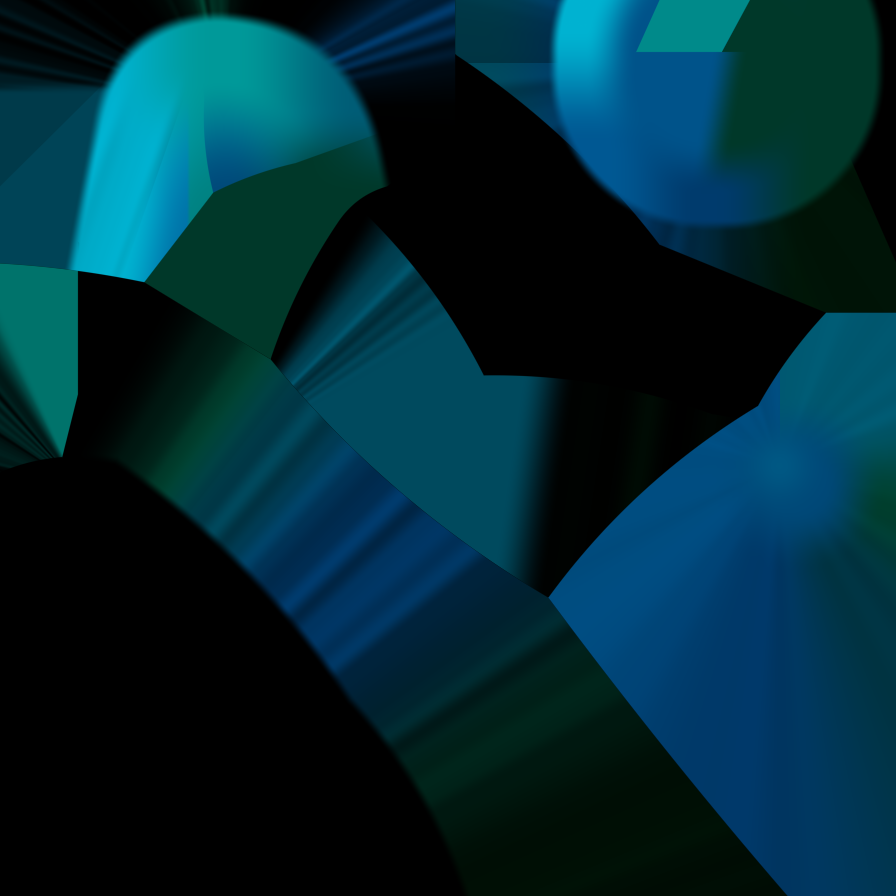
A Shadertoy shader for this background:

```glsl
// Dark folded ribbons in cyan, blue and green with fanned streaks and two glossy tubes.
const vec3 CYAN = vec3(0, .7, .82);
const vec3 AQUA = vec3(0, .6, .6);
const vec3 TEAL = vec3(0, .29, .37);
const vec3 JADE = vec3(0, .45, .42);
const vec3 AZURE = vec3(0, .45, .66);
const vec3 BLUE = vec3(0, .3, .5);
const vec3 NAVY = vec3(0, .2, .37);
const vec3 GREEN = vec3(0, .22, .16);
const vec3 MOSS = vec3(0, .06, .02);
const vec2 BAND_FAN = vec2(-.462, -.434);
const vec2 SHEET_FAN = vec2(.234, .48);
const vec2 CAP_FAN = vec2(.25, .88);
const vec2 BOWL = vec2(.8, .93);
const vec2 WING_FAN = vec2(.87, .48);
const float SOFT = .007;

float hash(float n) {
 n = fract(n * .1031);
 n *= n + 33.33;
 return fract(n * (n + n));
}

// Smooth step that may also fall
float ramp(float a, float b, float x) {
 x = clamp((x - a) / (b - a), 0., 1.);
 return x * x * (3. - 2. * x);
}

// Smooth noise along one axis
float streak(float x) {
 return mix(hash(floor(x)), hash(floor(x) + 1.), ramp(0., 1., fract(x)));
}

// Signed distance to a bowed line, positive on its left
float side(vec2 p, float ax, float ay, float bx, float by, float bow) {
 vec2 d = vec2(bx - ax, by - ay), q = p - vec2(ax, ay);
 float t = clamp(dot(q, d) / dot(d, d), 0., 1.);
 return (d.x * q.y - d.y * q.x) / length(d) - 4. * bow * t * (1. - t);
}

float smin(float a, float b, float k) {
 float h = max(k - abs(a - b), 0.);
 return min(a, b) - h * h / k * .25;
}

float fill(float d) {
 float w = .75 / iResolution.y;
 return ramp(-w, w, d);
}

void blend(inout vec3 c, vec3 hue, float a, float b, float x) {
 c = mix(c, hue, ramp(a, b, x));
}

void lay(inout vec3 c, vec3 hue, float mask) { c = mix(c, hue, fill(mask)); }

float angle(vec2 q) { return atan(q.y, q.x); }

float bump(float x, float w) { return exp(-x * x / (w * w)); }

vec3 backdrop(vec2 p) {
 float a = angle(p - CAP_FAN);
 vec3 c = NAVY * bump(a - .42, .22) + GREEN * bump(a - 1.75, .25);
 c *= .45 + .75 * streak(a * 22.);
 c += TEAL * .5 * ramp(2.3, 3., a) * pow(streak(a * 30.), 2.);
 float facet = fill(side(p, 0., .792, .111, .902, 0.));
 return mix(c, TEAL * (.92 - .14 * facet), ramp(.91, .895, p.y) * step(p.x, .25));
}

// Diagonal band, coloured by fan angle
vec3 band(vec2 p) {
 float a = angle(p - BAND_FAN);
 vec3 c = MOSS;
 blend(c, GREEN * .55, .43, .54, a);
 blend(c, NAVY, .54, .72, a);
 blend(c, TEAL * .92, .79, .88, a);
 blend(c, GREEN, .89, .95, a);
 return c * ramp(1.04, .93, a) * (.72 + .5 * streak(a * 65.));
}

// Flat sheet, fading on its right
vec3 sheet(vec2 p) {
 float a = angle(p - SHEET_FAN), u = p.x - .15 * p.y;
 vec3 c = TEAL * mix(1., .45 + .8 * streak(a * 32.), ramp(.5, .75, a));
 c *= ramp(1.02, .86, a) * ramp(.558, .495, u);
 return c + MOSS * ramp(.53, .58, u) * pow(streak(u * 28.), 2.);
}

// Glossy rim around facets
vec3 leftTube(vec2 p, float depth) {
 float wall = side(p, .137, .694, .205, .89, 0.);
 vec3 c = BLUE * .95, rim = CYAN;
 blend(c, GREEN, .25, .4, p.x);
 vec3 pane = mix(AZURE, AQUA * .85, ramp(.208, .213, p.x));
 lay(c, pane, min(-wall, side(p, .238, .785, .228, .89, .004)));
 rim = mix(rim, AQUA, ramp(.11, .24, p.x) * ramp(.75, .9, p.y));
 blend(rim, TEAL * 1.25, .26, .4, p.x);
 rim = mix(rim, GREEN, ramp(.28, .36, p.x) * ramp(.88, .78, p.y));
 blend(c, rim, .12, .055, depth);
 vec3 gloss = CYAN * (.88 + .15 * streak(wall * 70.));
 c = mix(c, gloss, ramp(-.002, .01, wall) * ramp(.93, .82, p.y));
 float base = min(-side(p, .161, .685, .238, .785, 0.),
  -side(p, .238, .785, .33, .818, .003));
 return mix(c, GREEN, fill(base) * ramp(.46, .34, p.x));
}

// U-shaped rim with a bright pane inside
vec3 rightTube(vec2 p, float depth) {
 float slant = side(p, .805, .941, .837, 1., 0.), top = p.y - .942;
 vec3 c = GREEN, rim = BLUE * 1.15;
 blend(c, BLUE * 1.08, -.03, .01, side(p, .78, .8, .805, .941, 0.));
 lay(c, GREEN, min(-slant, top));
 lay(c, AQUA * .9, min(min(slant, top), p.x - .71 - .45 * top));
 blend(rim, CYAN, .84, .97, p.y);
 blend(rim, NAVY * 1.15, .68, .78, p.x);
 blend(rim, GREEN, .8, .91, p.x);
 return mix(c, rim, ramp(.095, .035, depth));
}

// Hues turn around a soft glow
vec3 wing(vec2 p) {
 vec2 q = p - WING_FAN;
 float a = atan(q.x, -q.y);
 vec3 c = BLUE;
 blend(c, NAVY * 1.1, -1.1, -.1, a);
 blend(c, TEAL * .7, -.1, .5, a);
 blend(c, GREEN * 1.13, .6, 1.2, a);
 blend(c, TEAL * 1.2, 1.2, 2.1, a);
 c *= .95 + .1 * streak(a * 9.);
 blend(c, BLUE * .93, .1, .03, length(q - .02 * vec2(1, -1)));
 return mix(c, AZURE * .8, .8 * bump(length(q), .035));
}

void mainImage(out vec4 fragColor, in vec2 fragCoord) {
 vec2 p = fragCoord / iResolution.xy;
 vec3 col = vec3(0);
 // Shared edges
 float rise = side(p, .161, .685, .302, .599, 0.);
 float slope = side(p, .612, .333, .879, 0., -.004);
 float upper = max(max(rise, slope), side(p, .302, .599, .612, .333, -.018));
 float lower = max(side(p, 0., .473, .13, .486, .01),
  max(side(p, .13, .486, .391, .219, .018), side(p, .391, .219, .521, 0., .014)));
 float ledge = side(p, 0., .706, .161, .685, .003);
 float flank = side(p, .302, .599, .378, .753, .006);
 float seam = p.x - .087 + .25 * max(.56 - p.y, 0.);
 // Backdrop, sheet, band and sliver
 lay(col, backdrop(p), min(ledge, .508 - p.x) - step(p.y, .69));
 float roof = max(-side(p, .401, .768, .54, .581, .01),
  -side(p, .54, .581, .794, .538, .012));
 lay(col, sheet(p), min(min(upper, -flank), min(roof, .77 - p.y)));
 col = mix(col, band(p), ramp(-.006, .006, lower) * fill(min(-upper, seam)));
 float turn = atan(.085 - p.x, p.y - .46);
 float fade = ramp(.4, .62, turn) * (.6 + .4 * streak(turn * 25.));
 lay(col, JADE * (1. - fade), min(min(-ledge, -seam), lower));
 // Left tube
 float shell = smin(-side(p, .078, .698, .117, .909, 0.), .982 - p.y, .12);
 shell = smin(shell, side(p, .434, .78, .405, .92, 0.), .16);
 float hem = max(flank, side(p, .378, .753, .432, .792, .006));
 hem = min(hem, max(ledge, rise));
 col = mix(col, leftTube(p, shell), ramp(-SOFT, SOFT, shell) * fill(hem));
 // Right backdrop and tube
 float veil = min(side(p, .51, .938, .736, .727, .013), side(p, .736, .727, .922, .651, 0.));
 veil = min(min(veil, p.x - .508), side(p, 1., .707, .957, .805, 0.));
 vec3 haze = TEAL * .88;
 blend(haze, NAVY, .54, .66, p.x);
 blend(haze, MOSS * 1.3, .7, .9, p.x);
 haze *= .8 + .35 * streak(angle(p - BOWL) * 14.);
 lay(col, haze, min(veil, p.y - .651));
 float bowl = .17 - length(max(abs(p - BOWL) - .012, 0.));
 blend(col, rightTube(p, bowl), -SOFT, SOFT, bowl);
 // Right wing
 float crest = max(-side(p, .612, .333, .846, .547, .016),
  -side(p, .846, .547, .922, .651, .004));
 lay(col, wing(p), min(min(crest, slope), .651 - p.y));
 fragColor = vec4(col, 1);
}
```
